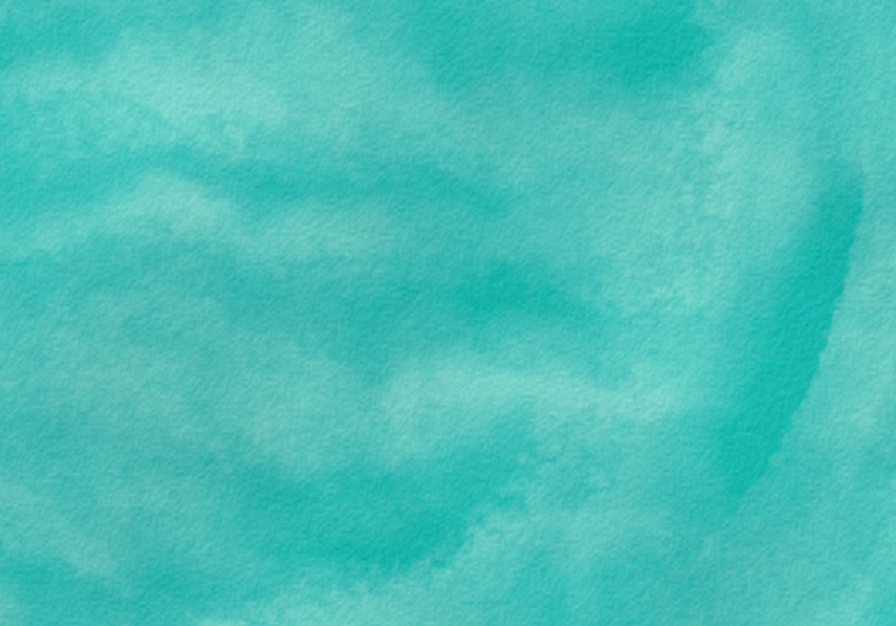
Reproduce this texture procedurally as a WebGL 1 fragment shader.

```glsl
precision highp float;
uniform vec2 u_resolution;

const vec3 DEEP = vec3(0.06, 0.70, 0.665);
const vec3 MIDDLE = vec3(0.27, 0.745, 0.718);
const vec3 PALE = vec3(0.50, 0.825, 0.785);
const float BASE_TONE = 0.55;
const float WASH_CONTRAST = 0.92;
const float CLOUD_CONTRAST = 0.72;
const float STREAK_STRENGTH = 0.26;
const float STREAK_ROWS = 9.0;
const vec2 SWEEP_CENTRE = vec2(0.37, 1.0);
const float SWEEP_SPIRAL = 0.18;
const float PAPER_SCALE = 185.0;
const float PAPER_RELIEF = 0.046;
const float GRIT_SCALE = 300.0;
const float GRIT = 0.026;
const float TOOTH_TONE = 0.24;
const float DRY_BRUSH = 0.05;
const float DUST = 0.12;

float hash(vec2 p) {
  vec3 q = fract(vec3(p.xyx) * 0.1031);
  q += dot(q, q.yzx + 33.33);
  return fract((q.x + q.y) * q.z);
}

float noise(vec2 p) {
  vec2 i = floor(p);
  vec2 f = fract(p);
  f = f * f * (3.0 - 2.0 * f);
  float low = mix(hash(i), hash(i + vec2(1.0, 0.0)), f.x);
  float high = mix(hash(i + vec2(0.0, 1.0)), hash(i + vec2(1.0)), f.x);
  return mix(low, high, f.y);
}

float fbm(vec2 p) {
  float sum = 0.0;
  float amplitude = 0.5;
  for (int i = 0; i < 5; i++) {
    sum += amplitude * noise(p);
    p = mat2(0.8, 0.6, -0.6, 0.8) * p * 2.03 + 17.0;
    amplitude *= 0.53;
  }
  return sum / 1.02;
}

// Soft horizontal strokes, alternately loaded and thinned
float streaks(vec2 p) {
  float sum = 0.0;
  for (float i = 0.0; i < STREAK_ROWS; i++) {
    float jitter = hash(vec2(i, 3.0));
    vec2 centre = vec2(hash(vec2(i, 8.0)) * 1.2, (i + 0.2 + 0.6 * jitter) / STREAK_ROWS);
    vec2 size = vec2(0.25 + 0.2 * jitter, 0.026 + 0.025 * hash(vec2(i, 5.0)));
    vec2 d = p - centre;
    d.y += 0.08 * (jitter - 0.4) * d.x;
    d /= size;
    sum += (mod(i, 2.0) * 2.0 - 1.0) * exp(-dot(d, d));
  }
  return sum;
}

// Band in sweep space: x is the spiral radius, y the angle
float sweep(vec2 q, vec2 band, vec2 softness, vec2 arc, float fade) {
  float inner = smoothstep(band.x - softness.x, band.x + softness.x, q.x);
  float outer = 1.0 - smoothstep(band.y - softness.y, band.y + softness.y, q.x);
  float start = smoothstep(arc.x - fade, arc.x + fade, q.y);
  float end = 1.0 - smoothstep(arc.y - 0.15, arc.y + 0.15, q.y);
  return inner * outer * start * end;
}

float paper(vec2 p) {
  return noise(p * PAPER_SCALE) + 0.7 * noise(p * PAPER_SCALE * 0.53 + 9.0);
}

void main() {
  vec2 p = gl_FragCoord.xy / u_resolution.y;
  vec2 warp = vec2(fbm(p * 4.0), fbm(p * 4.0 + 31.0)) - 0.5;
  float tooth = fbm(p * 60.0) - 0.5;

  // Curved brush coordinates around the upper left
  vec2 arm = p - SWEEP_CENTRE;
  float angle = atan(arm.y, arm.x);
  float spiral = length(arm) + SWEEP_SPIRAL * (angle + 0.38);
  vec2 crisp = vec2(spiral + 0.4 * DRY_BRUSH * tooth + 0.03 * warp.x, angle + 0.4 * warp.y);
  vec2 dry = vec2(spiral + 2.0 * DRY_BRUSH * tooth + 0.12 * warp.x, angle + 0.6 * warp.y);

  // Broad washes follow the horizontal strokes, then bend with the sweep
  float bend = smoothstep(0.7, 1.0, spiral) * smoothstep(0.5, 0.9, p.x);
  float level = fbm(p * vec2(1.8, 5.5) + 1.5 * warp);
  float curved = fbm(vec2(spiral * 7.0, angle * 2.5) + 1.2 * warp + 40.0);
  float cloud = fbm(p * 3.6 + 12.0 + warp);
  float tone = BASE_TONE + WASH_CONTRAST * (mix(level, curved, bend) - 0.5);
  tone += CLOUD_CONTRAST * (cloud - 0.5);
  vec2 ragged = p + vec2(0.3, 0.16) * warp + 0.035 * tooth;
  tone += STREAK_STRENGTH * (1.0 - 0.6 * bend) * streaks(ragged);

  // Large strokes: pale gap, outer wash, and loaded sweeps
  tone += 0.22 * sweep(dry, vec2(0.82, 0.95), vec2(0.06), vec2(-0.95, -0.25), 0.2);
  tone += 0.18 * sweep(crisp, vec2(1.07, 1.3), vec2(0.009, 0.12), vec2(-0.85, -0.32), 0.15);
  tone -= 0.40 * sweep(crisp, vec2(0.99, 1.07), vec2(0.06, 0.009), vec2(-0.7, -0.22), 0.06);
  tone -= 0.33 * sweep(dry, vec2(0.71, 0.80), vec2(0.05, 0.035), vec2(-1.6, -0.95), 0.25);
  tone -= 0.28 * sweep(dry, vec2(0.68, 0.83), vec2(0.06), vec2(-0.3, 0.1), 0.15);
  tone -= 0.20 * sweep(dry, vec2(0.865, 0.885), vec2(0.015), vec2(-1.02, -0.82), 0.1);

  // Pigment gathers in the paper tooth
  tone += TOOTH_TONE * tooth;
  tone = clamp(tone, 0.08, 0.92);
  vec3 colour = mix(DEEP, MIDDLE, min(tone * 2.0, 1.0));
  colour = mix(colour, PALE, max(tone * 2.0 - 1.0, 0.0));

  // Raking light, fine grit and a faint grey unevenness
  float relief = paper(p) - paper(p + vec2(0.002, -0.0035));
  float grit = noise(p * GRIT_SCALE + 5.0) - 0.5;
  colour += PAPER_RELIEF * relief + GRIT * grit;
  colour -= DUST * (fbm(p * 2.5 + 70.0) - 0.5) * vec3(0.4, 1.0, 0.9);
  gl_FragColor = vec4(clamp(colour, 0.0, 1.0), 1.0);
}
```
